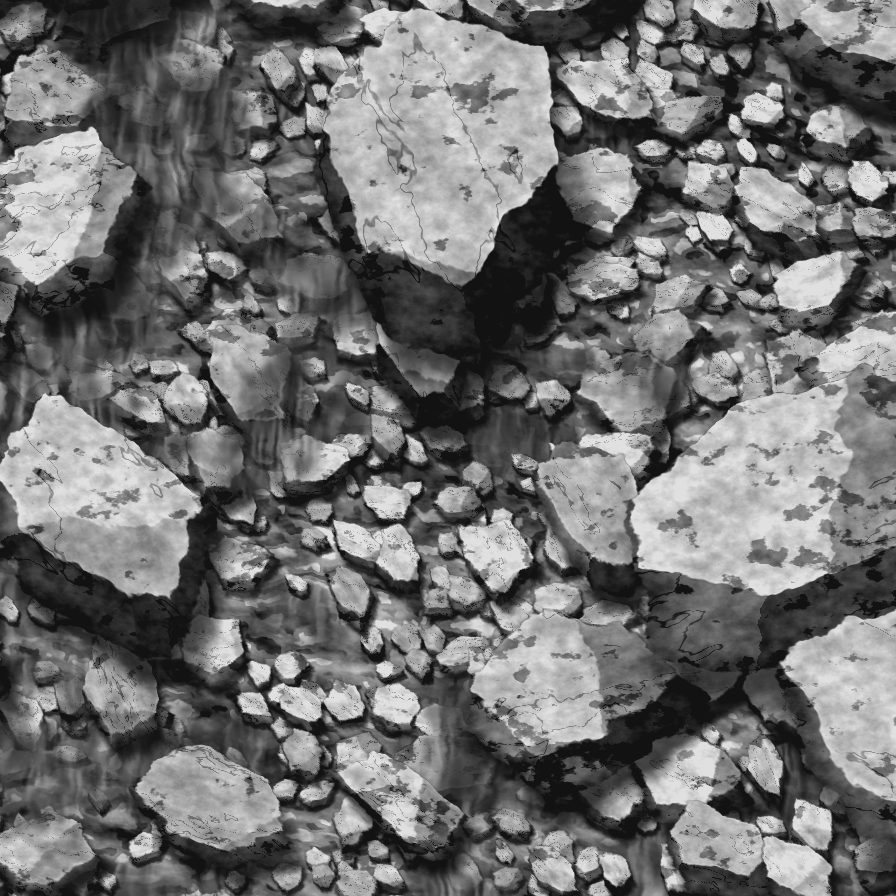
A Shadertoy shader for this texture:

```glsl
// Grey hillside of angular, tilted boulders over gravel and tufts of grass.
#define LAYERS 5
#define SIDES 7
#define SMALLEST_CELL 0.034
#define LAYER_GROWTH 1.75
#define ROCK_SHARE 0.47
#define SLOPE -0.42
#define EDGE_SOFT 0.0016
#define GROUND_TONE 0.40
#define TOP_TONE 0.76
#define SIDE_TONE 0.30
#define SHADOW_TONE 0.30

const float TAU = 6.2831853;

float hash12(vec2 p) {
    vec3 h = fract(vec3(p.xyx) * 0.1031);
    h += dot(h, h.yzx + 33.33);
    return fract((h.x + h.y) * h.z);
}

vec4 hash42(vec2 p) {
    vec4 h = fract(p.xyxy * vec4(0.1031, 0.1030, 0.0973, 0.1099));
    h += dot(h, h.wzxy + 33.33);
    return fract((h.xxyz + h.yzzw) * h.zywx);
}

float noise(vec2 p) {
    vec2 i = floor(p), f = fract(p);
    f = f * f * (3.0 - 2.0 * f);
    float low = mix(hash12(i), hash12(i + vec2(1, 0)), f.x);
    float high = mix(hash12(i + vec2(0, 1)), hash12(i + vec2(1, 1)), f.x);
    return mix(low, high, f.y);
}

// Layered noise centred on zero, roughly -0.5 to 0.5.
float fbm(vec2 p) {
    float sum = 0.0, gain = 0.5;
    for (int i = 0; i < 5; i++) {
        sum += gain * (noise(p) - 0.5);
        p = mat2(1.6, 1.2, -1.2, 1.6) * p + 7.3;
        gain *= 0.56;
    }
    return sum;
}

mat2 turn(float a) {
    float c = cos(a), s = sin(a);
    return mat2(c, -s, s, c);
}

// Soil and gravel, streaked along the slope.
float ground(vec2 p) {
    vec2 q = turn(SLOPE * 0.5) * p;
    float tone = GROUND_TONE + 0.45 * fbm(q * 5.0);
    tone += 0.75 * fbm(q * vec2(28.0, 52.0));
    float chips = noise(q * vec2(60.0, 105.0) + 4.0 * fbm(q * 20.0));
    tone += 0.28 * smoothstep(0.66, 0.82, chips);
    return tone - 0.22 * (1.0 - smoothstep(0.18, 0.36, chips));
}

// Dark patches with thin, bent, upright blades.
float grass(float tone, vec2 p) {
    float tufts = smoothstep(0.06, 0.20, fbm(p * 5.5 + 31.0));
    vec2 q = p + vec2(0.03 * fbm(p * 14.0), 0.0);
    float blades = noise(q * vec2(190.0, 32.0)) * noise(q * vec2(75.0, 24.0) + 9.0);
    return mix(tone, 0.13 + 0.55 * blades, 0.8 * tufts);
}

// Mineral grain, pits and cracks; q is in rock units, p in canvas units.
float stone(vec2 q, vec2 p, vec2 seed, float lichen) {
    float tone = 0.36 * fbm(q * vec2(2.0, 3.4) + seed);
    tone += 0.38 * fbm(p * vec2(75.0, 95.0) + seed);
    float pits = fbm(p * vec2(38.0, 58.0) + seed * 1.7) + 0.35 * fbm(q * 1.8 + seed);
    tone -= 0.38 * smoothstep(0.17, 0.27, pits + 0.09 * lichen);
    float crack = abs(fbm(q * vec2(0.8, 1.7) + seed * 2.3) + 0.04);
    return tone - 0.28 * (1.0 - smoothstep(0.002, 0.012, crack));
}

// A convex block: light top, faceted sides pushed downhill, soft shadow.
float addRock(float tone, vec2 p, vec2 offset, float cell, vec2 seed) {
    vec4 rnd = hash42(seed), rnd2 = hash42(seed + 57.0);
    float size = cell * mix(0.38, 0.62, rnd.x);
    mat2 tilt = turn(SLOPE + 1.5 * (rnd.y - 0.5));
    vec2 squash = vec2(1.0, 1.1 + 0.8 * rnd.z);
    vec2 q = tilt * offset / size * squash;
    if (dot(q, q) > 9.0) return tone;

    vec2 wobble = vec2(fbm(q * 2.6 + seed), fbm(q * 2.6 + seed + 19.0));
    q += 0.28 * wobble;
    vec2 drop = tilt * vec2(0.12, -1.0) * mix(0.12, 0.55, rnd2.x) * squash;
    vec2 shadowShift = tilt * vec2(0.10, -0.20) * squash;

    float top = -9.0, hull = -9.0, shade = -9.0, facet = 0.0;
    vec2 facing = vec2(0.0);
    for (int i = 0; i < SIDES; i++) {
        vec4 cut = hash42(seed + float(i) * 13.7);
        float a = TAU * (float(i) + 0.8 * cut.x) / float(SIDES);
        vec2 n = vec2(cos(a), sin(a));
        float d = dot(q, n) - mix(0.68, 1.0, cut.y);
        float pushed = d - max(dot(drop, n), 0.0);
        if (d > top) { top = d; facing = n; facet = cut.z; }
        hull = max(hull, pushed);
        shade = max(shade, pushed - dot(shadowShift, n));
    }

    tone *= mix(SHADOW_TONE, 1.0, smoothstep(-0.12, 0.18, shade));
    float soft = EDGE_SOFT / size * 1.4;
    float cover = 1.0 - smoothstep(-soft, soft, hull);
    if (cover <= 0.0) return tone;

    // The top may break into a second, darker plane on its right.
    float lit = TOP_TONE + 0.22 * (rnd.w - 0.5);
    float fold = dot(q, normalize(vec2(1.0, rnd2.y - 0.7))) - mix(0.1, 1.0, rnd2.z);
    lit *= mix(1.0, mix(0.55, 0.85, rnd2.w), smoothstep(-soft, soft, fold));
    lit += 0.07 * (1.0 - smoothstep(0.0, 0.10, abs(top)));
    float side = SIDE_TONE - 0.14 * facing.x + 0.20 * (facet - 0.5);
    side *= mix(1.0, 0.5, smoothstep(-0.22, 0.0, hull));
    float face = mix(lit, side, smoothstep(-soft, soft, top));
    face += stone(q, p, seed, rnd2.y) * mix(0.55, 1.0, face);
    return mix(tone, face, cover);
}

// Small stones first, great boulders last; lower ones lie in front.
void mainImage(out vec4 fragColor, in vec2 fragCoord) {
    vec2 p = fragCoord / iResolution.y;
    float tone = grass(ground(p), p), cell = SMALLEST_CELL;
    for (int layer = 0; layer < LAYERS; layer++) {
        for (int k = 0; k < 9; k++) {
            vec2 id = floor(p / cell) + vec2(k % 3 - 1, 1 - k / 3);
            vec2 seed = id + 41.0 * float(layer) + 11.0;
            if (hash12(seed + 3.0) > ROCK_SHARE) continue;
            vec2 centre = (id + 0.5 + 0.55 * (hash42(seed + 91.0).xy - 0.5)) * cell;
            tone = addRock(tone, p, p - centre, cell, seed);
        }
        if (layer == 2) tone = grass(tone, p + 0.37);
        cell *= LAYER_GROWTH;
    }
    fragColor = vec4(vec3(clamp(tone, 0.07, 0.88)), 1.0);
}
```
